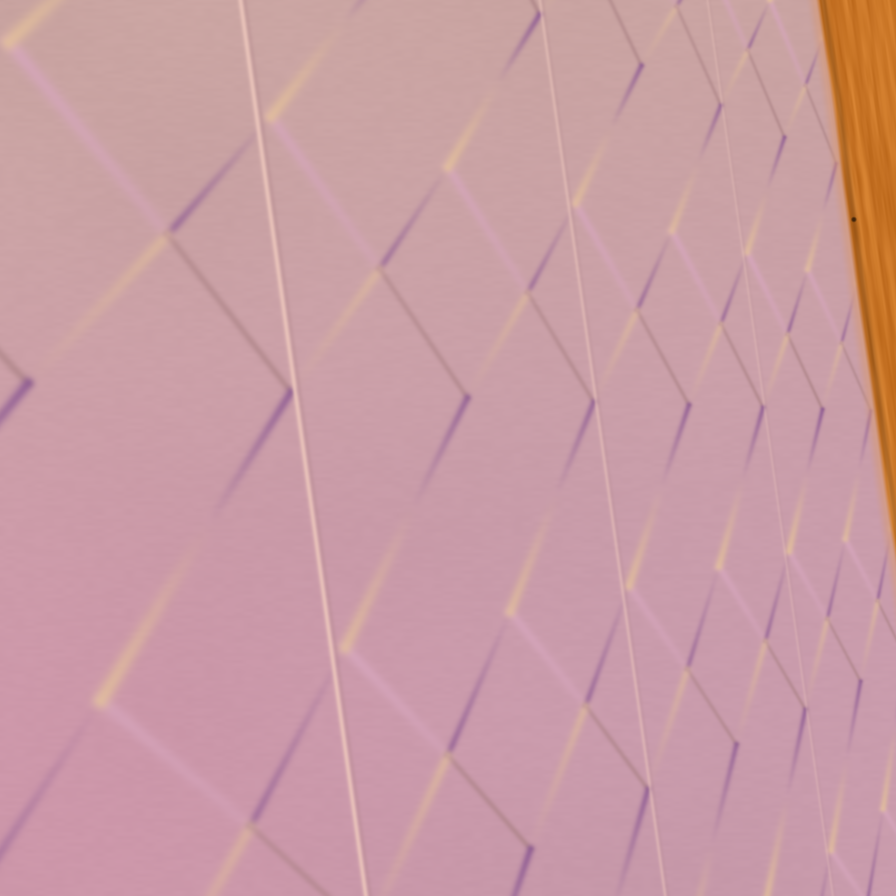
This texture is drawn by a three.js fragment shader. Its source:

```glsl
// Pink embossed wall panel of folded diamond zigzags receding toward an orange wooden edge.
varying vec2 vUv;

float hash(vec2 p) {
  vec3 q = fract(vec3(p.xyx) * 0.1031);
  q += dot(q, q.yzx + 33.33);
  return fract((q.x + q.y) * q.z);
}

float noise(vec2 p) {
  vec2 i = floor(p), f = fract(p);
  f = f * f * (3.0 - 2.0 * f);
  return mix(mix(hash(i), hash(i + vec2(1.0, 0.0)), f.x),
             mix(hash(i + vec2(0.0, 1.0)), hash(i + 1.0), f.x), f.y);
}

// Wall coordinates (column, row) to canvas, with y measured downward
vec2 project(vec2 w) {
  float depth = 6.029 / (w.x + 5.09);
  float y = 0.4766 + depth * (0.507 * w.y - 0.2965);
  return vec2(1.5156 - depth + 0.14 * (y - 0.449), y);
}

// Soft crease from a to b whose strength runs from s.x to s.y
float crease(vec2 p, vec2 a, vec2 b, float width, vec2 s) {
  vec2 ab = b - a;
  float t = clamp(dot(p - a, ab) / dot(ab, ab), 0.0, 1.0);
  vec2 away = p - a - ab * t;
  return exp(-dot(away, away) / (width * width)) * mix(s.x, s.y, t);
}

void main() {
  vec2 p = vec2(vUv.x, 1.0 - vUv.y);
  float across = p.x - 0.14 * (p.y - 0.449);
  float depth = 1.5156 - across;
  vec2 wall = vec2(6.029 / depth - 5.09,
                   ((p.y - 0.4766) / depth + 0.2965) / 0.507);

  // Panel lighting: beige above, mauve below, pinker at lower left
  vec3 color = mix(vec3(0.79, 0.645, 0.63), vec3(0.785, 0.605, 0.67),
                   smoothstep(-0.1, 0.9, p.y + 0.1 * p.x));
  color += vec3(0.02, -0.012, -0.004) * smoothstep(0.8, 0.0, length(p - vec2(0.0, 0.9)));
  color += 0.016 * (noise(p * 5.0) - 0.5);
  color += 0.012 * (noise(p * vec2(90.0, 260.0)) - 0.5);

  // Creases of the nearby cells, gathered by hue
  float pink = 0.0, brown = 0.0, violet = 0.0, cream = 0.0;
  for (int j = -1; j <= 1; j++) {
    for (int i = -1; i <= 1; i++) {
      vec2 cell = floor(wall) + vec2(float(i), float(j));
      vec2 left = project(cell + vec2(0.07, 0.0));
      vec2 nextLeft = project(cell + vec2(1.07, 0.0));
      vec2 cross = project(cell + vec2(0.54, 0.26));
      vec2 prevRight = project(cell + vec2(-0.02, 0.52));
      vec2 right = project(cell + vec2(0.98, 0.52));
      vec2 middle = project(cell + vec2(0.54, 0.75));
      vec2 lowerLeft = project(cell + vec2(0.07, 1.0));
      float wear = 0.8 + 0.2 * hash(cell + 17.0);

      pink = max(pink, wear * crease(p, left, cross, 0.0062 * depth, vec2(0.95, 0.5)));
      brown = max(brown, wear * crease(p, cross, right, 0.0036 * depth, vec2(0.6, 0.75)));
      violet = max(violet, wear * crease(p, nextLeft, cross, 0.0042 * depth, vec2(0.0, 0.85)));
      violet = max(violet, wear * crease(p, right, middle, 0.0046 * depth, vec2(1.0, 0.0)));
      cream = max(cream, wear * crease(p, cross, prevRight, 0.0058 * depth, vec2(0.75, 0.0)));
      cream = max(cream, wear * crease(p, middle, lowerLeft, 0.0066 * depth, vec2(0.0, 1.0)));
    }
  }
  color = mix(color, vec3(0.84, 0.65, 0.74), pink * 0.85);
  color = mix(color, vec3(0.66, 0.50, 0.51), brown * 0.8);
  color = mix(color, vec3(0.56, 0.36, 0.58), violet * 0.85);
  color = mix(color, vec3(0.88, 0.74, 0.61), cream * 0.9);

  // Pale vertical seams at every second column
  float seam = (wall.x - 2.0 * floor(wall.x * 0.5 + 0.5)) * depth * depth / 6.029;
  float seamWidth = 0.0025 * depth;
  float seamFade = clamp((depth - 0.45) * 1.15, 0.0, 0.85);
  color = mix(color, vec3(0.68, 0.51, 0.53),
              0.35 * seamFade * exp(-pow((seam - 0.004 * depth) / seamWidth, 2.0)));
  color = mix(color, vec3(0.92, 0.77, 0.73),
              seamFade * exp(-seam * seam / (seamWidth * seamWidth)));

  // Wooden edge with grain running along it, and a small dark knot
  float edge = across - 0.975 + 0.003 * (noise(vec2(p.y * 9.0, 4.0)) - 0.5);
  vec3 wood = mix(vec3(0.74, 0.41, 0.11), vec3(0.85, 0.52, 0.20),
                  noise(vec2(across * 150.0, p.y * 9.0)));
  wood += 0.05 * (noise(vec2(across * 420.0, p.y * 35.0)) - 0.5);
  wood *= 1.0 - 0.16 * exp(-pow((edge - 0.007) / 0.004, 2.0));
  wood *= 1.0 - 0.6 * smoothstep(0.004, 0.001, length(p - vec2(0.953, 0.245)));
  color = mix(color, vec3(0.83, 0.60, 0.48), 0.7 * smoothstep(-0.014, 0.0, edge));
  color = mix(color, wood, smoothstep(-0.002, 0.004, edge));

  gl_FragColor = vec4(color, 1.0);
}
```
